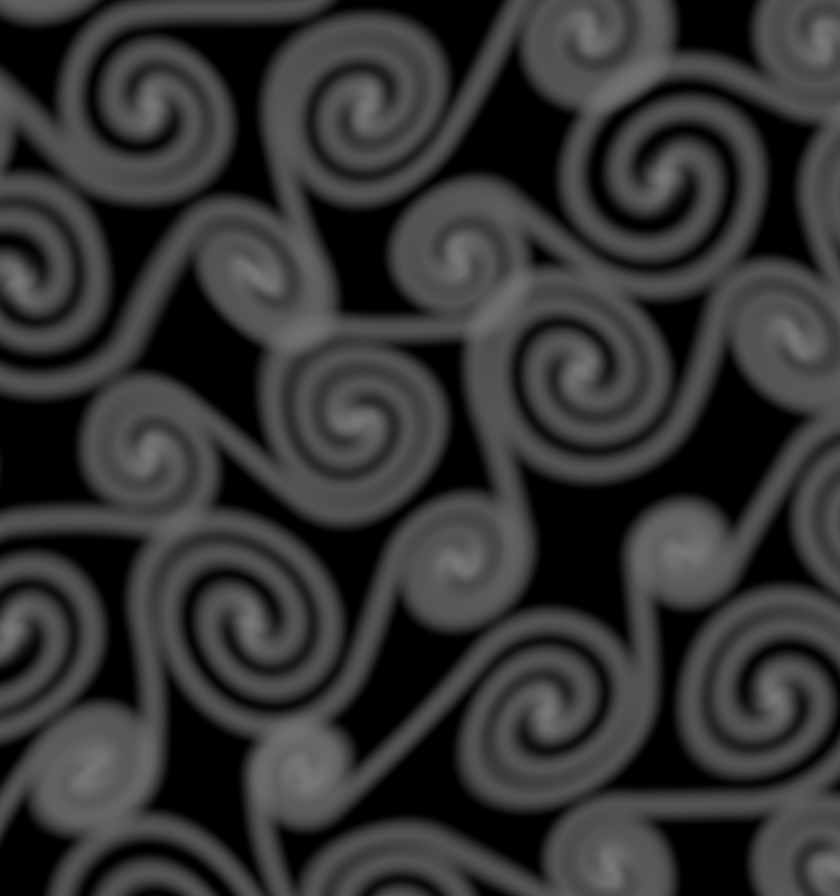
Reproduce this pattern procedurally as a WebGL 2 fragment shader.

```glsl
#version 300 es
precision highp float;
// Soft grey scrolls on black: chains of two-armed spirals joined by S-shaped links.
// Each chain is a jittered zigzag row; links are inner tangents between neighbouring
// spirals, and overlapping strokes add up before a soft tone curve.
uniform vec2 u_resolution;
out vec4 fragColor;

const float TAU = 6.2831853;
const vec2 CELL = vec2(0.225, 0.2);   // spacing along and across the chains
const vec3 TINT = vec3(0.98, 1.0, 0.993);

float hash(vec2 p, float seed) {
    vec3 q = fract(vec3(p.xyx + seed * 7.3) * vec3(0.1031, 0.1030, 0.0973));
    q += dot(q, q.yzx + 33.33);
    return fract((q.x + q.y) * q.z);
}

mat2 rotation(float angle) {
    float c = cos(angle), s = sin(angle);
    return mat2(c, s, -s, c);
}

// Gentle bending that turns circles into ovals
vec2 warp(vec2 p) {
    return p + 0.017 * sin(p.yx * vec2(8.0, 9.0) + vec2(1.3, 4.1))
             + 0.007 * sin(p.yx * vec2(19.0, 16.0) + vec2(0.4, 2.2));
}

float parity(float n) {
    return mod(n, 2.0) * 2.0 - 1.0;
}

vec2 spiralCentre(vec2 id) {
    vec2 jitter = vec2(hash(id, 1.0), hash(id, 2.0)) - 0.5;
    float zigzag = 0.045 * parity(id.x);
    return (id + 0.5) * CELL + jitter * vec2(0.026, 0.05) + vec2(0.0, zigzag);
}

float spiralRadius(vec2 id) {
    return 0.094 + parity(id.x + id.y) * (0.004 + 0.037 * hash(id, 3.0));
}

// Blurred cross-section of a line
float stroke(float dist) {
    return 1.0 - smoothstep(-0.001, 0.0245, abs(dist));
}

// Normal of the inner tangent from circle a to circle b
vec2 tangentNormal(vec2 a, float ra, vec2 b, float rb, float hand) {
    vec2 d = b - a;
    float len = length(d);
    return rotation(hand * acos(min((ra + rb) / len, 0.995))) * (d / len);
}

// Signed angle from a to b
float angleBetween(vec2 a, vec2 b) {
    return atan(a.x * b.y - a.y * b.x, dot(a, b));
}

// Straight link with flat ends, which the spiral arms continue
float linkInk(vec2 p, vec2 a, vec2 b) {
    vec2 d = b - a;
    float len = max(length(d), 1e-4);
    vec2 dir = d / len;
    float along = dot(p - a, dir);
    float across = dot(p - a, vec2(-dir.y, dir.x));
    return along >= 0.0 && along <= len ? stroke(across) : 0.0;
}

// One arm winding inward through "sweep" radians from the rim point along "start"
float armInk(vec2 q, vec2 start, float radius, float sweep, float hand) {
    float r = length(q);
    float a = mod(hand * angleBetween(start, q), TAU);
    float ink = 0.0;
    for (int k = 0; k < 3; k++) {
        float t = a / sweep;
        if (t < 1.0) {
            float armRadius = mix(radius, 0.006, pow(t, 1.15));
            float slope = 1.15 * radius / sweep * pow(t, 0.15) / max(armRadius, 0.03);
            float dist = (r - armRadius) * inversesqrt(1.0 + slope * slope);
            ink += stroke(dist) * (1.0 - smoothstep(sweep - 1.4, sweep, a));
        }
        a += TAU;
    }
    return ink;
}

// A spiral and its link to the next one: x is the line ink, y the core glow
vec2 scroll(vec2 p, vec2 id) {
    vec2 stepX = vec2(1.0, 0.0);
    float hand = hash(vec2(id.y, 5.0), 4.0) < 0.5 ? -1.0 : 1.0;
    vec2 centre = spiralCentre(id), next = spiralCentre(id + stepX);
    float radius = spiralRadius(id), nextRadius = spiralRadius(id + stepX);
    vec2 outward = tangentNormal(centre, radius, next, nextRadius, hand);
    vec2 inward = -tangentNormal(spiralCentre(id - stepX), spiralRadius(id - stepX),
                                 centre, radius, hand);
    // The second sweep is adjusted so both arms meet the core from opposite sides
    float sweep = TAU * mix(1.2, 1.55, hash(id, 6.0));
    float skew = 0.5 * hand * angleBetween(-outward, inward);
    vec2 q = p - centre;
    float r = length(q);
    float arms = armInk(q, outward, radius, sweep + skew, hand)
               + armInk(q, inward, radius, sweep - skew, hand);
    float core = exp(-r * r / 0.0004);
    float line = arms * smoothstep(0.0, 0.022, r) + 1.2 * core
               + linkInk(p, centre + radius * outward, next - nextRadius * outward);
    return vec2(line, core);
}

void main() {
    vec2 uv = gl_FragCoord.xy / u_resolution.y;
    vec2 p = rotation(-0.55) * warp(uv) + vec2(3.1, 2.4);
    vec2 home = floor(p / CELL);
    vec2 ink = vec2(0.0);
    for (int y = -1; y <= 1; y++)
        for (int x = -1; x <= 1; x++)
            ink += scroll(p, home + vec2(x, y));
    float grey = 0.50 * (1.0 - exp(-1.08 * ink.x)) + 0.11 * ink.y;
    fragColor = vec4(TINT * grey, 1.0);
}
```
